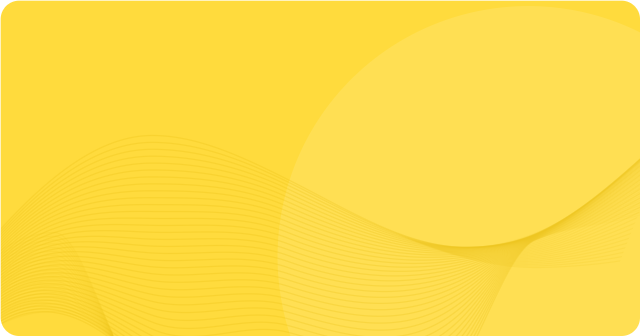
This background is drawn by a Shadertoy shader. Its source:

```glsl
// A yellow rounded card with a large pale disc and flowing bands of fine lines.
// Each line is a cubic Hermite curve whose knots shift with the line's parameter t,
// so short loops draw whole woven bands; crowded lines deepen into ridges.

const vec3 PAPER  = vec3(1.0, 1.0, 1.0);
const vec3 YELLOW = vec3(1.0, 0.858, 0.238);
const vec3 PALE   = vec3(1.0, 0.875, 0.325);
const vec3 AMBER  = vec3(0.90, 0.73, 0.04);
const float LINE_HALF_WIDTH = 0.0017;
const int MAIN_LINES = 36;
const int FAN_LINES = 22;

// Main band: top line knots as (x, y, slope)
const vec3 KNOTS[6] = vec3[6](
    vec3(0.0, 0.316, 1.1), vec3(0.453, 0.597, 0.0), vec3(0.858, 0.465, -0.5),
    vec3(1.386, 0.264, 0.0), vec3(1.592, 0.303, 0.42), vec3(1.911, 0.532, 0.9));

// Change towards the last line as (height, its power, slope, its power)
const vec4 SHIFTS[6] = vec4[6](
    vec4(-0.281, 1.0, -0.5, 1.0), vec4(-0.72, 1.0, -1.1, 4.0),
    vec4(-0.60, 1.25, 0.3, 1.0), vec4(-0.33, 2.3, 1.8, 2.3),
    vec4(-0.018, 1.0, 0.0, 1.0), vec4(-0.17, 1.6, -0.6, 1.6));

// Filled coverage of a signed distance, smoothed over one pixel
float fill(float dist, float pixel) {
    return clamp(0.5 - dist / pixel, 0.0, 1.0);
}

float roundedBox(vec2 p, vec2 halfSize, float radius) {
    vec2 q = abs(p) - halfSize + radius;
    return length(max(q, 0.0)) + min(max(q.x, q.y), 0.0) - radius;
}

// Height and slope at x of the cubic between knots a and b
vec2 hermite(vec3 a, vec3 b, float x) {
    float span = b.x - a.x;
    float s = (x - a.x) / span;
    float rise = b.y - a.y;
    float c2 = 3.0 * rise - span * (2.0 * a.z + b.z);
    float c3 = span * (a.z + b.z) - 2.0 * rise;
    float height = a.y + s * (span * a.z + s * (c2 + s * c3));
    float slope = a.z + s * (2.0 * c2 + 3.0 * s * c3) / span;
    return vec2(height, slope);
}

// Thin line coverage, using the slope to estimate true distance
float stroke(float y, vec2 curve, float pixel) {
    float dist = abs(y - curve.x) / sqrt(1.0 + curve.y * curve.y);
    float width = 2.0 * LINE_HALF_WIDTH;
    float soft = max(pixel, width);
    float core = clamp((LINE_HALF_WIDTH + 0.5 * soft - dist) / soft, 0.0, 1.0);
    return core * min(1.0, width / pixel);
}

vec3 shiftKnot(vec3 knot, vec4 shift, float t) {
    return knot + vec3(0.0, shift.x * pow(t, shift.y), shift.z * pow(t, shift.w));
}

float mainBand(vec2 p, float pixel) {
    int k = 0;
    for (int i = 1; i < 5; i++) {
        if (p.x >= KNOTS[i].x) k = i;
    }
    float ink = 0.0;
    for (int i = 0; i < MAIN_LINES; i++) {
        float t = (float(i) + 0.01) / float(MAIN_LINES - 1);
        vec3 a = shiftKnot(KNOTS[k], SHIFTS[k], t);
        vec3 b = shiftKnot(KNOTS[k + 1], SHIFTS[k + 1], t);
        float fade = 1.0 - 0.75 * sqrt(t) * smoothstep(1.45, 1.65, p.x);
        ink += fade * stroke(p.y, hermite(a, b, p.x), pixel);
    }
    return ink;
}

// Lines through knots a, b, c; the offsets (y, slope) reach the last line
float fan(vec2 p, vec3 a, vec2 da, vec3 b, vec2 db, vec3 c, vec2 dc, float pixel) {
    float ink = 0.0;
    for (int i = 0; i < FAN_LINES; i++) {
        float t = float(i) / float(FAN_LINES - 1);
        vec3 start = a + vec3(0.0, da * t);
        vec3 middle = b + vec3(0.0, db * t);
        vec3 end = c + vec3(0.0, dc * t);
        vec2 curve = p.x < b.x ? hermite(start, middle, p.x) : hermite(middle, end, p.x);
        ink += stroke(p.y, curve, pixel);
    }
    return ink;
}

void mainImage(out vec4 fragColor, in vec2 fragCoord) {
    float pixel = 1.0 / iResolution.y;
    vec2 p = fragCoord * pixel;
    vec2 halfSize = 0.5 * iResolution.xy * pixel;

    // Ground and disc
    float disc = length(p - vec2(1.572, 0.236)) - 0.746;
    vec3 color = mix(YELLOW, PALE, fill(disc, pixel));

    // Faint fan under the right-hand rise, and the fold at the lower left
    float rightFan = fan(p, vec3(1.17, 0.308, -0.42), vec2(0.0),
        vec3(1.617, 0.316, 0.45), vec2(-0.112, -0.42),
        vec3(1.911, 0.525, 0.85), vec2(-0.29, -0.65), pixel);
    float trim = (p.x - 1.846 - (p.y - 0.224) * 0.39) * 0.93;
    rightFan *= smoothstep(1.17, 1.4, p.x) * fill(trim, pixel);
    float leftFold = fan(p, vec3(0.0, 0.254, 0.6), vec2(-0.22, -0.1),
        vec3(0.162, 0.308, 0.0), vec2(-0.235, 0.0),
        vec3(0.338, 0.0, -2.2), vec2(-0.012, 1.3), pixel);
    leftFold *= fill(p.x - 0.338, pixel);

    // Overlapping lines deepen gently
    float ink = 0.42 * mainBand(p, pixel) + 0.2 * rightFan + 0.18 * leftFold;
    color = mix(color, AMBER, 0.75 * (1.0 - exp(-ink)));

    // Rounded card, set in slightly at the left and top
    vec2 inset = vec2(0.001, -0.001);
    float card = roundedBox(p - halfSize - inset, halfSize - 0.001, 0.055);
    fragColor = vec4(mix(PAPER, color, fill(card, pixel)), 1.0);
}
```
